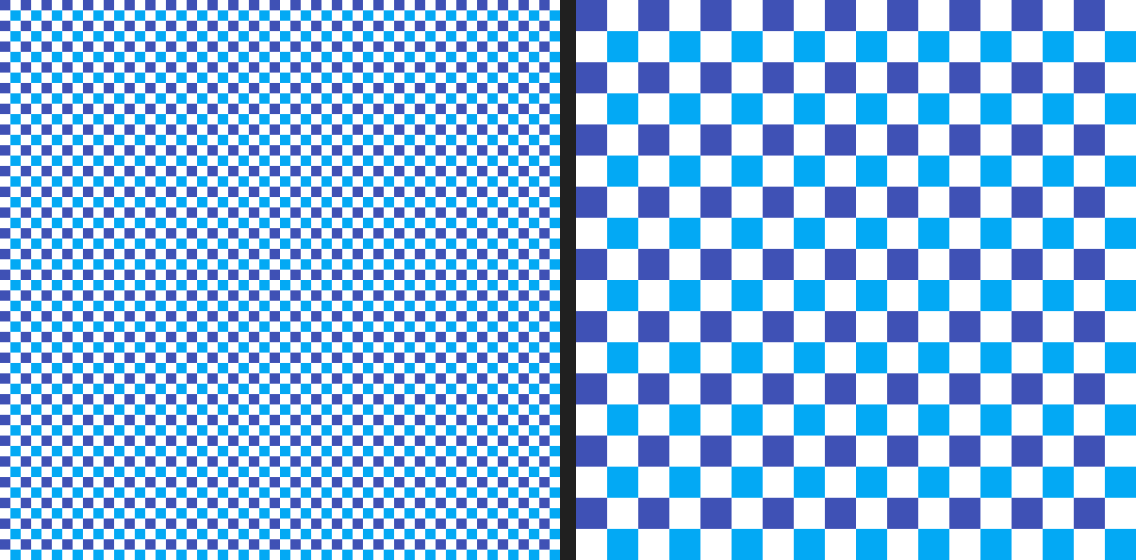
Left, the full canvas; right, a detail of the centre.
Reproduce this pattern procedurally as a WebGL 1 fragment shader.

```glsl
precision highp float;
// Checkerboard of white squares with alternating rows of indigo and sky blue squares.

uniform vec2 u_resolution;

const float REPEATS = 27.0;
const vec3 WHITE = vec3(1.0);
const vec3 INDIGO = vec3(0.247, 0.318, 0.710);
const vec3 SKY = vec3(0.012, 0.663, 0.957);

// Coverage of a repeating band half a period wide, centred on the given phase.
vec2 bandCoverage(vec2 p, vec2 centre, vec2 pixel) {
  vec2 inside = 0.25 - abs(fract(p - centre + 0.5) - 0.5);
  return clamp(inside / pixel + 0.5, 0.0, 1.0);
}

// Coverage of one square per repeat, half a period on each side.
float squareCoverage(vec2 p, vec2 centre, vec2 pixel) {
  vec2 band = bandCoverage(p, centre, pixel);
  return band.x * band.y;
}

void main() {
  vec2 p = gl_FragCoord.xy / u_resolution * REPEATS;
  vec2 pixel = REPEATS / u_resolution;

  // Indigo fills the upper left quarter of each repeat, sky the lower right.
  float indigo = squareCoverage(p, vec2(0.25, 0.75), pixel);
  float sky = squareCoverage(p, vec2(0.75, 0.25), pixel);

  // The squares never overlap, so their coverages add up.
  vec3 color = WHITE + indigo * (INDIGO - WHITE) + sky * (SKY - WHITE);
  gl_FragColor = vec4(color, 1.0);
}
```
